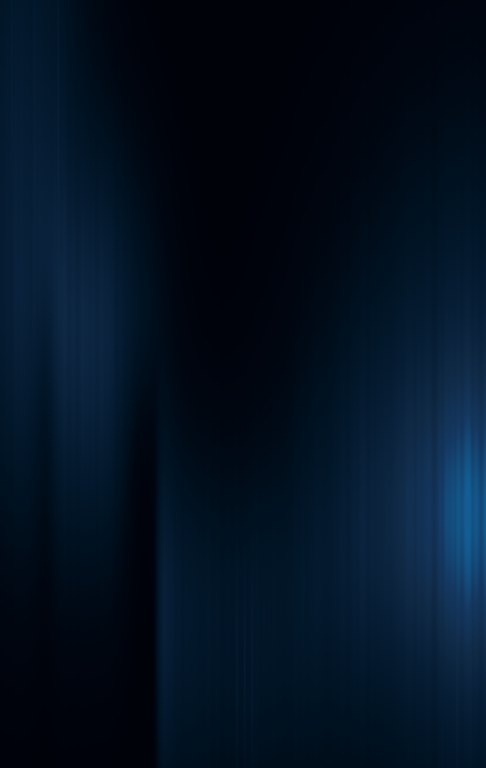
Write a Shadertoy shader that draws this background.

```glsl
// Vertical curtains of blue light over a near-black field.
// Soft lopsided glows add up to one light level, which is combed by
// fine vertical strands and then mapped through a colour ramp.

const vec3 RAMP[6] = vec3[6](
    vec3(0.00, 0.006, 0.038), vec3(0.00, 0.07, 0.13), vec3(0.02, 0.11, 0.20),
    vec3(0.06, 0.16, 0.27), vec3(0.08, 0.22, 0.38), vec3(0.07, 0.37, 0.58));
const float CURTAIN_EDGE = 0.325;   // crisp left side of the lower curtain
const float CURTAIN_FADE = 0.085;
const float STRAND_CELLS = 75.0;
const float STRAND_DEPTH = 0.10;
const float WAVE_DEPTH = 0.035;
const float THREAD_WIDTH = 0.0022;
const float THREAD_LIGHT = 0.13;

float hash(float n) {
    return fract(sin(n * 127.1) * 43758.5);
}

float bell(float d, float radius) {
    d /= radius;
    return exp(-d * d);
}

// Gaussian glow with separate reach sideways, upwards and downwards.
float glow(vec2 p, vec2 centre, float side, float up, float down) {
    vec2 d = p - centre;
    return bell(d.x, side) * bell(d.y, d.y > 0.0 ? up : down);
}

// One-dimensional cellular noise: distance to the nearest strand.
float cellular(float x) {
    float cell = floor(x), nearest = 1.0;
    for (int i = -1; i <= 1; i++) {
        float id = cell + float(i);
        nearest = min(nearest, abs(x - id - hash(id)));
    }
    return nearest;
}

// Layered sines for the wider bands in the cloth of light.
float waves(float x) {
    return sin(x * 61.0 + 0.7) + 0.7 * sin(x * 143.0 + 2.0)
         + 0.5 * sin(x * 317.0 + 4.1);
}

// Three evenly spaced hairline threads.
float threads(float x, float first, float gap, float width) {
    float light = 0.0;
    for (int i = 0; i < 3; i++) {
        float id = float(i);
        light += bell(x - first - gap * id, width) * (0.5 + 0.5 * hash(id + first));
    }
    return light;
}

float leftLight(vec2 p) {
    float light = 0.42 * glow(p, vec2(0.05, 0.65), 0.12, 0.60, 0.32)
                + 0.45 * glow(p, vec2(0.20, 0.56), 0.11, 0.23, 0.27);
    // Dark folds open towards the bottom.
    light *= 1.0 - 0.50 * bell(p.x - 0.092, 0.025) * smoothstep(0.75, 0.40, p.y);
    light *= 1.0 - 0.85 * bell(p.x - 0.295, 0.042) * smoothstep(0.62, 0.35, p.y);
    return light;
}

float middleLight(vec2 p) {
    float inside = smoothstep(CURTAIN_EDGE - 0.012, CURTAIN_EDGE + 0.014, p.x);
    float fall = exp(-max(p.x - CURTAIN_EDGE, 0.0) / CURTAIN_FADE);
    float curtain = 0.42 * inside * fall * bell(p.y - 0.21, p.y > 0.21 ? 0.21 : 0.24);
    float haze = 0.20 * glow(p, vec2(0.54, 0.18), 0.20, 0.20, 0.26);
    return curtain + haze * inside;
}

float rightLight(vec2 p) {
    return 0.38 * glow(p, vec2(1.00, 0.32), 0.13, 0.17, 0.20)
         + 0.58 * glow(p, vec2(1.01, 0.38), 0.26, 0.38, 0.40)
         + 0.22 * glow(p, vec2(0.77, 0.32), 0.16, 0.24, 0.20);
}

vec3 ramp(float level) {
    vec3 colour = RAMP[0];
    for (int i = 1; i < 6; i++)
        colour = mix(colour, RAMP[i], clamp(level * 5.0 - float(i - 1), 0.0, 1.0));
    return colour;
}

void mainImage(out vec4 fragColor, in vec2 fragCoord) {
    vec2 p = fragCoord / iResolution.xy;
    float light = leftLight(p) + middleLight(p) + rightLight(p);

    // Comb the light into vertical strands.
    float strand = 0.3 - cellular(p.x * STRAND_CELLS);
    light *= 1.0 + STRAND_DEPTH * strand + WAVE_DEPTH * waves(p.x);

    // Bright threads: lower middle, upper left and lower right.
    float width = max(THREAD_WIDTH, 0.7 / iResolution.x);
    float hairs = threads(p.x, 0.488, 0.0155, width) * bell(p.y - 0.12, 0.14)
                + 0.7 * threads(p.x, 0.024, 0.048, width) * bell(p.y - 0.92, 0.20)
                + 0.5 * threads(p.x, 0.910, 0.030, width) * bell(p.y - 0.04, 0.14);
    light += THREAD_LIGHT * hairs;

    fragColor = vec4(ramp(light), 1.0);
}
```
